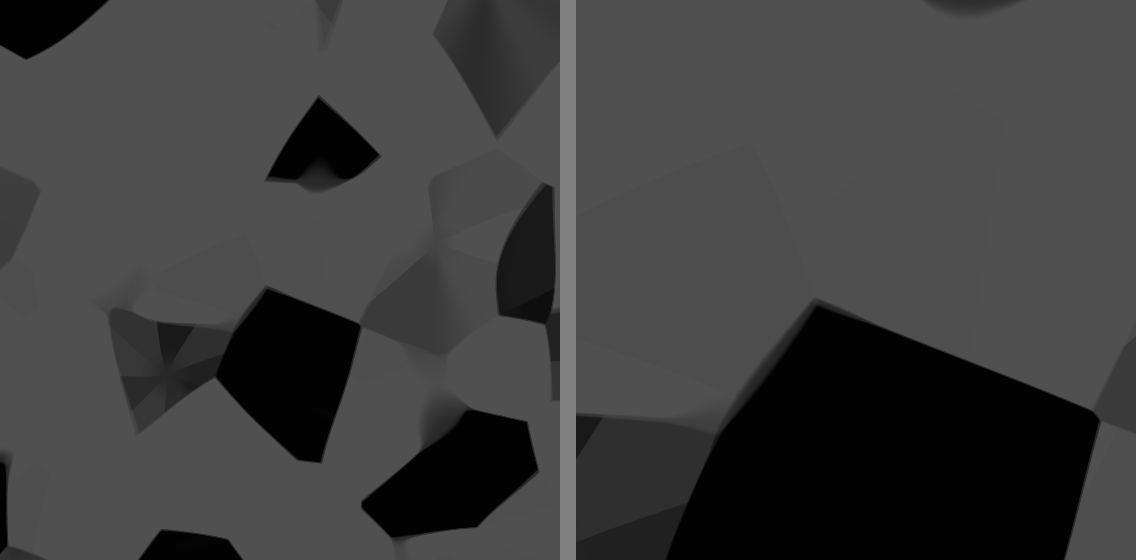
Left: the whole. Right: its middle third, enlarged.
Write a Shadertoy shader that draws this background.

```glsl
const float TAU = 6.2831853;
const float CELLS = 4.6;      // cells along the canvas height
const float SECTORS = 9.0;    // wedges in each fan
const float BLACK = 0.006;
const float GREY = 0.314;

vec2 hash2(vec2 p) {
    vec3 q = fract(p.xyx * vec3(0.1031, 0.1030, 0.0973));
    q += dot(q, q.yzx + 33.33);
    return fract((q.xx + q.yz) * q.zy);
}

float gradientDot(vec2 corner, vec2 offset) {
    float angle = TAU * hash2(corner + 71.0).x;
    return dot(vec2(cos(angle), sin(angle)), offset);
}

float gradientNoise(vec2 p) {
    vec2 i = floor(p), f = fract(p);
    vec2 u = f * f * f * (f * (f * 6.0 - 15.0) + 10.0);
    vec2 e = vec2(1.0, 0.0);
    float low = mix(gradientDot(i, f), gradientDot(i + e, f - e), u.x);
    float high = mix(gradientDot(i + e.yx, f - e.yx), gradientDot(i + 1.0, f - 1.0), u.x);
    return mix(low, high, u.y);
}

// Site of a cell relative to p
vec2 siteOffset(vec2 id, vec2 p) {
    return id + 0.5 + 0.9 * (hash2(id) - 0.5) - p;
}

// Distance reduced by a radius per cell, which bends the borders
float cellDistance(vec2 id, vec2 p) {
    return length(siteOffset(id, p)) - 0.36 * hash2(id + 19.0).x;
}

// Evenly spread ranks keep the shares of the tones steady;
// values beyond the grey range are flattened by the later clamp
float baseTone(vec2 id) {
    float rank = fract(dot(id, vec2(0.755, 0.570)) + 0.25 * hash2(id + 43.0).x);
    if (rank < 0.23) return -0.05;
    if (rank > 0.48) return 0.37;
    return mix(0.08, 0.28, sqrt((rank - 0.23) / 0.25));
}

// Wedges of random value around a hub, with crisp or soft creases
float fan(vec2 q, vec2 id, float pixel) {
    float k = (atan(q.y, q.x) / TAU + 0.5) * SECTORS;
    float sector = mod(floor(k), SECTORS);
    float previous = mod(sector + SECTORS - 1.0, SECTORS);
    vec2 seed = id * 13.0;
    vec2 here = hash2(seed + vec2(sector, 5.0));
    float before = hash2(seed + vec2(previous, 5.0)).x;
    float crisp = 1.5 * pixel * SECTORS / (TAU * max(length(q), 0.001));
    float crease = clamp(max(crisp, 0.9 * step(0.6, here.y)), 0.001, 1.0);
    return mix(before, here.x, smoothstep(0.0, crease, fract(k))) - 0.5;
}

float cellTone(vec2 id, vec2 p, float pixel) {
    vec2 hub = siteOffset(id, p) + 0.9 * (hash2(id + 87.0) - 0.5);
    float shade = fan(-hub, id, pixel) * smoothstep(0.0, 0.25, length(hub));
    return clamp(baseTone(id) + 0.14 * shade, BLACK, GREY);
}

// Cells blended across borders of the given width
float facets(vec2 p, float width, float pixel) {
    vec2 home = floor(p);
    float nearest = 1e3;
    for (int y = -2; y <= 2; y++)
        for (int x = -2; x <= 2; x++)
            nearest = min(nearest, cellDistance(home + vec2(x, y), p));

    float sum = 0.0, total = 0.0;
    for (int y = -2; y <= 2; y++)
        for (int x = -2; x <= 2; x++) {
            vec2 id = home + vec2(x, y);
            float weight = 1.0 - smoothstep(0.0, width, cellDistance(id, p) - nearest);
            if (weight > 0.0) {
                sum += weight * cellTone(id, p, pixel);
                total += weight;
            }
        }
    return sum / total;
}

void mainImage(out vec4 fragColor, in vec2 fragCoord) {
    vec2 p = CELLS * fragCoord / iResolution.y + vec2(3.0, 8.0);
    float pixel = CELLS / iResolution.y;

    // Gentle bend of the borders
    p += 0.10 * vec2(gradientNoise(p * 0.8), gradientNoise(p * 0.8 + 31.0));

    // Mostly sharp borders that smear in a few patches
    float smear = smoothstep(0.18, 0.50, gradientNoise(p * 0.85 + 57.0));
    float tone = facets(p, 2.0 * pixel + 0.55 * smear, pixel);

    fragColor = vec4(vec3(tone), 1.0);
}
```
